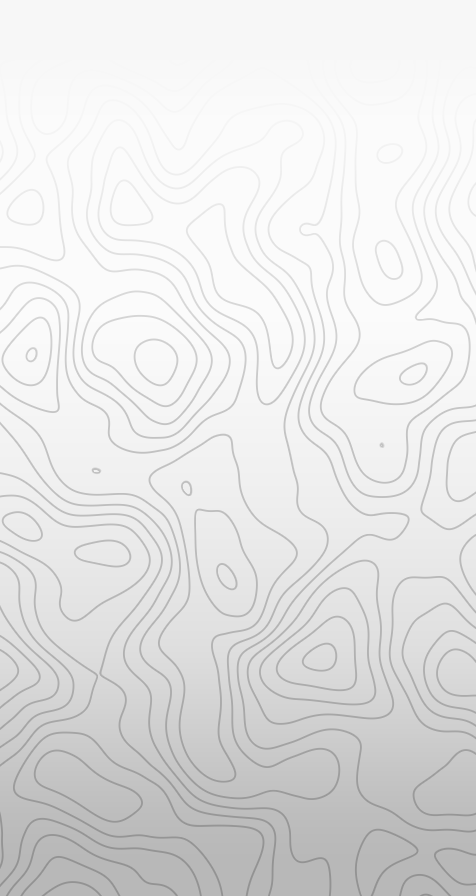
Give the GLSL for this pattern, as a WebGL 1 fragment shader.

```glsl
precision highp float;
// Topographic contour lines over a soft white-to-grey vertical gradient.

uniform vec2 u_resolution;

#define CELLS 3.1          // broad hills across the canvas width
#define LEVELS 8.0         // contour levels per unit of height
#define DETAIL 0.30        // strength of the finer relief
#define WARP 0.05          // sideways bending of the terrain
#define LINE_WIDTH 0.0039  // as a fraction of the canvas width
#define INK 0.20           // darkening of a fully drawn line
#define SEED vec2(17.0, 41.0)

// Random unit direction for a lattice point.
vec2 latticeDirection(vec2 cell) {
  vec3 q = fract(vec3(cell.xyx) * vec3(0.1031, 0.1030, 0.0973));
  q += dot(q, q.yzx + 33.33);
  return normalize(fract((q.xx + q.yz) * q.zy) - 0.4999);
}

// Gradient noise with quintic blending, roughly -0.7 to 0.7.
float gradientNoise(vec2 p) {
  vec2 cell = floor(p);
  vec2 f = p - cell;
  vec2 blend = f * f * f * (f * (f * 6.0 - 15.0) + 10.0);
  vec2 e = vec2(0.0, 1.0);
  float a = dot(latticeDirection(cell), f);
  float b = dot(latticeDirection(cell + e.yx), f - e.yx);
  float c = dot(latticeDirection(cell + e.xy), f - e.xy);
  float d = dot(latticeDirection(cell + e.yy), f - e.yy);
  return mix(mix(a, b, blend.x), mix(c, d, blend.x), blend.y);
}

// Terrain height, measured in contour levels.
float terrain(vec2 p) {
  vec2 bend = vec2(gradientNoise(p * 4.0 + 7.3), gradientNoise(p * 4.0 + 63.1));
  vec2 q = (p + WARP * bend) * CELLS + SEED;
  float height = gradientNoise(q);
  height += DETAIL * gradientNoise(q * 2.13 + 29.7);
  return height * LEVELS;
}

// Distance to the nearest contour, in canvas widths.
float contourDistance(vec2 p) {
  vec2 e = vec2(0.0015, 0.0);
  float height = terrain(p);
  vec2 slope = vec2(terrain(p + e) - height, terrain(p + e.yx) - height) / e.x;
  float offset = abs(fract(height) - 0.5);
  return (0.5 - offset) / max(length(slope), 0.01);
}

// Background grey; depth runs from 0 at the top to 1 at the bottom.
float backgroundGrey(float depth) {
  float grey = mix(0.967, 0.985, smoothstep(0.03, 0.16, depth));
  grey = mix(grey, 0.935, smoothstep(0.32, 0.60, depth));
  grey -= 0.075 * smoothstep(0.52, 0.80, depth);
  grey -= 0.140 * smoothstep(0.70, 0.98, depth);
  return grey;
}

void main() {
  vec2 p = gl_FragCoord.xy / u_resolution.x;
  float depth = 1.0 - gl_FragCoord.y / u_resolution.y;
  float pixel = 1.0 / u_resolution.x;

  // Antialiased lines that fade out towards the top.
  float edge = (0.5 * LINE_WIDTH - contourDistance(p)) / pixel;
  float line = clamp(edge + 0.5, 0.0, 1.0);
  float fade = smoothstep(0.04, 0.50, depth);

  float grey = backgroundGrey(depth) * (1.0 - INK * fade * line);
  gl_FragColor = vec4(vec3(grey), 1.0);
}
```
